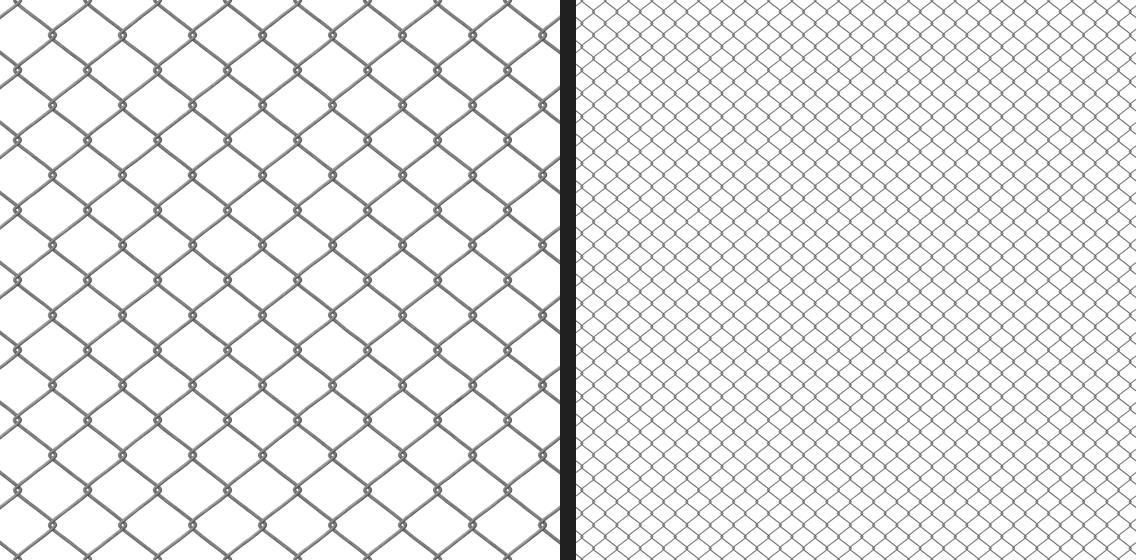
Left: one tile. Right: repeated 3 by 3.
This pattern is drawn by a Shadertoy shader. Its source:

```glsl
// Galvanised chain-link mesh on white: zigzag wires hooked into their neighbours.
// Each wire is a rounded triangle wave, measured by short segments, lit as a
// cylinder and layered by its weave height; all noise wraps with the tile.

const float REPEATS     = 8.0;     // mesh cells across and down
const vec2  NODE_SHIFT  = vec2(0.25, 0.0);
const float HALF_WIDTH  = 0.0235;  // wire radius, in cells
const float SLANT       = 1.33;    // sideways run per unit of rise
const float BEND        = 0.982;   // below 1 rounds the hooks
const float WOBBLE      = 0.006;   // hand-bent unevenness
const float GRAIN       = 0.15;    // streaks in the zinc
const float SMUDGE_RATE = 0.03;    // share of links with a dark spot
const float SHADOW      = 0.40;    // darkening under a crossing
const vec3  BACKGROUND  = vec3(1.0);
const vec3  DARK_METAL  = vec3(0.27, 0.27, 0.268);
const vec3  LIGHT_METAL = vec3(0.67, 0.67, 0.668);
const vec3  LIGHT_DIR   = vec3(-0.38, 0.52, 0.765);
const float TAU         = 6.2831853;
const float REACH       = 0.04;    // vertical search range for the nearest point
const int   SEGMENTS    = 10;

float hash(vec2 p) {
    return fract(sin(dot(p, vec2(127.1, 311.7))) * 43758.5453);
}

// Value noise that repeats after a whole number of lattice steps.
float noise(vec2 p, vec2 period) {
    vec2 i = floor(p), f = fract(p);
    f = f * f * (3.0 - 2.0 * f);
    vec2 a = mod(i, period), b = mod(i + 1.0, period);
    return mix(mix(hash(a), hash(vec2(b.x, a.y)), f.x),
               mix(hash(vec2(a.x, b.y)), hash(b), f.x), f.y);
}

// Sideways position of a wire at height y; its left hook is at y = 0.
float wireX(float y) {
    return 0.25 - SLANT * asin(BEND * cos(TAU * y)) / TAU;
}

// Offset from p to the nearest point of the wire (xy) and that point's height (z).
vec3 nearestOnWire(vec2 p) {
    vec3 best = vec3(1.0, 1.0, p.y);
    float stepY = 2.0 * REACH / float(SEGMENTS);
    vec2 a = vec2(wireX(p.y - REACH), p.y - REACH);
    for (int i = 0; i < SEGMENTS; i++) {
        float y = a.y + stepY;
        vec2 b = vec2(wireX(y), y);
        vec2 ab = b - a;
        vec2 q = a + ab * clamp(dot(p - a, ab) / dot(ab, ab), 0.0, 1.0);
        vec2 v = p - q;
        if (dot(v, v) < dot(best.xy, best.xy)) best = vec3(v, q.y);
        a = b;
    }
    return best;
}

// Cylinder lighting with streaks and an occasional smudge.
vec3 metal(vec2 offset, float phase, float wire) {
    vec2 n = offset / HALF_WIDTH;
    float r2 = min(dot(n, n), 1.0);
    vec3 normal = vec3(n / max(1.0, length(n)), sqrt(1.0 - r2));
    float lit = max(dot(normal, LIGHT_DIR), 0.0);
    float tone = 0.08 + 0.74 * lit;

    // Rising links face the light; hooks turn away from it.
    tone += 0.07 * sin(TAU * phase);
    tone -= 0.12 * pow(abs(cos(TAU * phase)), 12.0);

    // Streaks run along the wire.
    float y = phase + 0.5 * wire;
    float id = mod(wire, 2.0 * REPEATS);
    vec2 period = vec2(30.0, 14.0) * REPEATS;
    float streak = noise(vec2(y * 30.0, id * 7.0 + n.x * 1.5), period);
    float speck = noise(vec2(y * 75.0, id * 7.0 + n.x * 2.5 + 3.0), vec2(75.0, 14.0) * REPEATS);
    tone += GRAIN * (streak + speck - 1.0);

    // Smudges sit near the middle of a few rising links.
    float link = mod(floor(2.0 * phase), 2.0 * REPEATS);
    float chosen = step(1.0 - SMUDGE_RATE, hash(vec2(id, link) + 5.3)) * step(mod(link, 2.0), 0.5);
    float along = (fract(2.0 * phase) - 0.3 - 0.4 * hash(vec2(link, id) + 9.1)) / 0.07;
    tone -= 0.3 * chosen * exp(-along * along);
    return mix(DARK_METAL, LIGHT_METAL, clamp(tone, 0.0, 1.0));
}

void mainImage(out vec4 fragColor, in vec2 fragCoord) {
    vec2 cell = fragCoord / iResolution.xy * REPEATS;
    float pixel = REPEATS / min(iResolution.x, iResolution.y);

    // Slightly uneven wires.
    vec2 bump = vec2(noise(cell * 5.0, vec2(5.0 * REPEATS)),
                     noise(cell * 5.0 + 17.0, vec2(5.0 * REPEATS)));
    vec2 p = cell - NODE_SHIFT + WOBBLE * (bump - 0.5);

    // Rising links lie in front of falling ones at every crossing.
    vec4 back = vec4(0.0), front = vec4(0.0);
    float frontDist = 1.0;
    float column = floor(2.0 * p.x);
    for (int i = -1; i <= 1; i++) {
        float wire = column + float(i);
        vec3 hit = nearestOnWire(p - 0.5 * wire);
        float d = length(hit.xy);
        float cover = smoothstep(-0.7, 0.7, (HALF_WIDTH - d) / pixel);
        vec4 layer = vec4(metal(hit.xy, hit.z, wire), cover);
        if (sin(TAU * hit.z) >= 0.0) {
            if (cover > front.a) front = layer;
            frontDist = min(frontDist, d);
        } else if (cover > back.a) back = layer;
    }

    // Contact shadow, then layers from back to front.
    back.rgb *= 1.0 - SHADOW * (1.0 - smoothstep(0.5, 1.7, frontDist / HALF_WIDTH));
    vec3 color = mix(BACKGROUND, back.rgb, back.a);
    fragColor = vec4(mix(color, front.rgb, front.a), 1.0);
}
```
